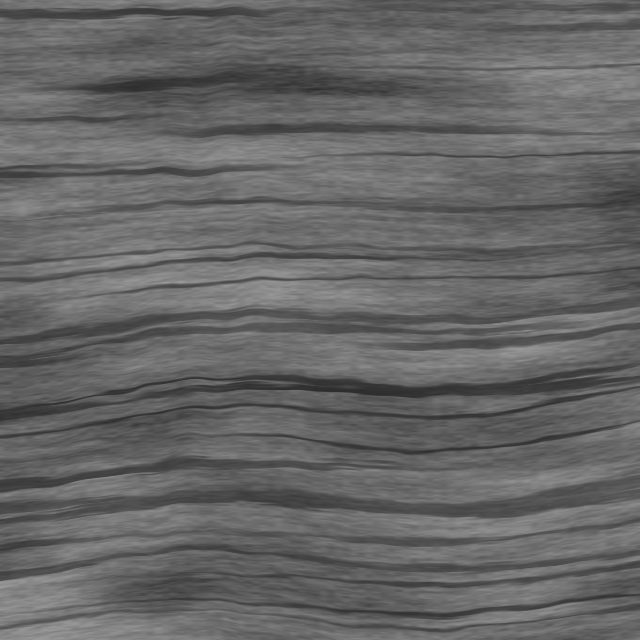
Give the GLSL for this texture, as a Shadertoy shader.

```glsl
// Grey zebra-wood veneer: dark, frayed veins run along a gently bent grain.
// Layered sines bend the grain, a loop lays the veins, and stretched noise
// adds cloudy shading, streaks and fine fibres.

#define BASE_TONE 0.462
#define VEIN_COUNT 28
#define VEIN_DEPTH 0.48
#define VEIN_THIN 0.0018
#define VEIN_THICK 0.0084
#define CLOUD_CONTRAST 0.30
#define STREAK_CONTRAST 0.135
#define FIBRE_CONTRAST 0.15
#define FRAY 0.012
#define SLOPE 0.055
#define BEND 0.014

float hash(vec2 cell) {
    vec3 h = fract(vec3(cell.xyx) * 0.1031);
    h += dot(h, h.yzx + 33.33);
    return fract((h.x + h.y) * h.z);
}

float noise(vec2 p) {
    vec2 cell = floor(p), f = fract(p);
    f = f * f * (3.0 - 2.0 * f);
    float low = mix(hash(cell), hash(cell + vec2(1, 0)), f.x);
    float high = mix(hash(cell + vec2(0, 1)), hash(cell + vec2(1, 1)), f.x);
    return mix(low, high, f.y);
}

// Height by which the grain is lifted: strongest below the middle.
float grainBend(vec2 p) {
    float middle = (p.y - 0.42) / 0.24;
    float mask = exp(-middle * middle);
    float wave = sin(7.8 * p.x - 1.16 + 1.5 * (0.4 - p.y));
    float lift = SLOPE * (p.x - 0.5) * (0.15 + 0.85 * mask);
    lift += BEND * wave * mix(1.15, 0.25, smoothstep(0.1, 0.95, p.y));
    // Small kinks that neighbouring veins share, mostly left of the centre.
    float kink = sin(43.0 * p.x + 5.0 * p.y) + 0.7 * sin(79.0 * p.x - 9.0 * p.y);
    float place = (p.x - 0.33) / 0.16;
    float local = 0.25 + 0.75 * exp(-place * place);
    return lift + 0.0032 * kink * local * noise(vec2(p.x * 5.0, p.y * 5.0) + 17.0);
}

// Returns the darkness of the veins (x) and of the soft stain beside them (y).
vec2 veins(vec2 p, float blur) {
    vec2 result = vec2(0);
    float fray = 0.55 * noise(p * vec2(8.0, 170.0) + 40.0)
               + 0.45 * noise(p * vec2(22.0, 340.0) + 83.0) - 0.5;
    for (int i = -3; i < VEIN_COUNT + 3; i++) {
        float id = float(i) + 50.0;
        float size = hash(vec2(id, 3.0));
        float jitter = 1.1 * (hash(vec2(id, 8.0)) - 0.5);
        float centre = (float(i) + 0.5 + jitter) / float(VEIN_COUNT);
        float row = id * 7.0 + 0.5;
        centre += 0.020 * (noise(vec2(p.x * 3.0, row)) - 0.5);
        centre += 0.006 * (noise(vec2(p.x * 13.0, row + 2.0)) - 0.5);
        centre += 0.003 * (noise(vec2(p.x * 34.0, row + 5.0)) - 0.5);

        // Veins fade in and out along their length, more so near the top.
        float presence = noise(vec2(p.x * 2.3 + size * 9.0, row + 4.0));
        presence = smoothstep(0.18, 0.6, presence - 0.14 * smoothstep(0.4, 0.9, p.y));
        float swell = 0.35 + 1.3 * noise(vec2(p.x * 6.0, row + 3.0));
        float width = mix(VEIN_THIN, VEIN_THICK, size * size) * swell;
        width *= 0.35 + 0.65 * presence;

        // One side is crisp, the other feathers out into the fibres.
        float offset = p.y - centre + FRAY * fray * (0.4 + 0.8 * size);
        float feather = offset > 0.0 ? 0.45 : 0.18;
        float soft = 0.0016 + feather * width + blur;
        float core = 1.0 - smoothstep(width - 0.5 * soft, width + soft, abs(offset));
        float strength = presence * mix(0.6, 1.0, hash(vec2(id, 12.0)));
        float reach = offset > 0.0 ? 0.012 : 0.005;
        float stain = exp(-abs(offset) / reach) * presence * size;
        result = max(result, vec2(core * strength, stain));
    }
    return result;
}

void mainImage(out vec4 fragColor, in vec2 fragCoord) {
    vec2 p = fragCoord / iResolution.y;
    vec2 grain = vec2(p.x, p.y - grainBend(p));

    // Broad clouds and a few darker patches.
    float cloud = 0.6 * noise(grain * vec2(2.4, 9.0) + 5.0)
                + 0.4 * noise(grain * vec2(5.0, 29.0) + 71.0);
    float patches = smoothstep(0.56, 0.95, noise(grain * vec2(4.0, 15.0) + 23.0));

    // Streaks and fibres, drawn out along the grain.
    float streak = 0.55 * noise(grain * vec2(3.5, 75.0) + 11.0)
                 + 0.45 * noise(grain * vec2(9.0, 160.0) + 93.0);
    float fibre = 0.5 * noise(grain * vec2(28.0, 260.0) + 31.0)
                + 0.5 * noise(grain * vec2(85.0, 430.0) + 57.0);

    float tone = BASE_TONE;
    tone += CLOUD_CONTRAST * (cloud - 0.5);
    tone += STREAK_CONTRAST * (streak - 0.5);
    tone += FIBRE_CONTRAST * (fibre - 0.5);
    tone -= 0.11 * patches;

    // Veins keep a trace of fibre inside.
    vec2 dark = veins(grain, 0.5 / iResolution.y);
    tone *= 1.0 - 0.13 * dark.y;
    tone = mix(tone, 0.5 * tone + 0.5 * BASE_TONE, 0.6 * dark.x);
    tone *= 1.0 - VEIN_DEPTH * dark.x * (0.7 + 0.6 * streak);

    fragColor = vec4(vec3(clamp(tone, 0.18, 0.6)), 1.0);
}
```
